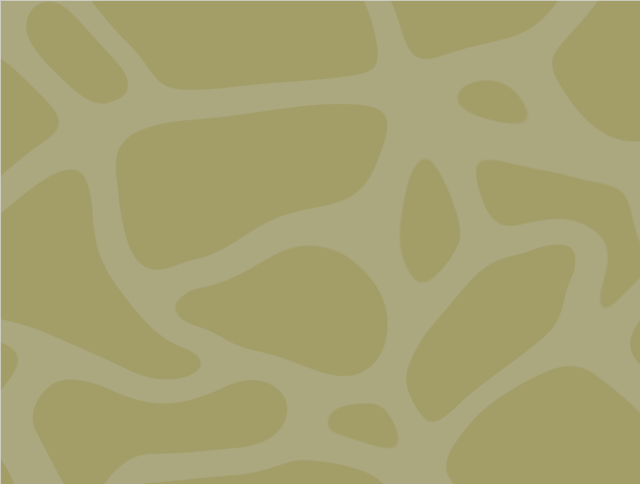
Give the GLSL for this pattern, as a WebGL 1 fragment shader.

```glsl
precision highp float;
// Giraffe-like camouflage: rounded olive blobs parted by paler channels, with a fine light rim.

uniform vec2 u_resolution;

// Sine-free hash: two values in 0..1 per point.
vec2 hash22(vec2 p) {
  vec3 q = fract(p.xyx * vec3(0.1031, 0.1030, 0.0973));
  q += dot(q, q.yzx + 33.33);
  return fract((q.xx + q.yz) * q.zy);
}

// Smooth two-channel value noise in -1..1.
vec2 noise2(vec2 p) {
  vec2 i = floor(p), f = fract(p);
  f = f * f * f * (f * (f * 6.0 - 15.0) + 10.0);
  vec2 low = mix(hash22(i), hash22(i + vec2(1.0, 0.0)), f.x);
  vec2 high = mix(hash22(i + vec2(0.0, 1.0)), hash22(i + 1.0), f.x);
  return 2.0 * mix(low, high, f.y) - 1.0;
}

// Nearest point on the line segment that seeds a cell (xy), and the
// squared distance to it less a weight that makes long seeds fat (z).
vec3 nearestOnSeed(vec2 p, vec2 cell) {
  vec2 shape = hash22(cell + 37.0);
  vec2 center = cell + 0.5 + 0.6 * (hash22(cell) - 0.5);
  float angle = -0.64 + 2.0 * (shape.x - 0.5);
  vec2 axis = vec2(cos(angle), sin(angle));
  float halfLength = 0.1 + 0.55 * shape.y;
  vec2 seed = center + axis * clamp(dot(p - center, axis), -halfLength, halfLength);
  vec2 d = p - seed;
  return vec3(seed, dot(d, d) - 0.3 * shape.y);
}

// Rounded distance from p to the border of its cell.
float borderDistance(vec2 p) {
  vec2 base = floor(p), ownCell = base;
  vec3 own = vec3(p, 100.0);
  for (int y = -2; y <= 2; y++) {
    for (int x = -2; x <= 2; x++) {
      vec2 cell = base + vec2(float(x), float(y));
      vec3 seed = nearestOnSeed(p, cell);
      if (seed.z < own.z) {
        own = seed;
        ownCell = cell;
      }
    }
  }

  // An exponential smooth minimum over all neighbours rounds the corners.
  float sum = 0.0;
  for (int y = -2; y <= 2; y++) {
    for (int x = -2; x <= 2; x++) {
      vec2 cell = base + vec2(float(x), float(y));
      if (distance(cell, ownCell) > 0.5) {
        vec3 seed = nearestOnSeed(p, cell);
        float gap = max(distance(seed.xy, own.xy), 0.1);
        sum += exp(-13.5 * (seed.z - own.z) / (2.0 * gap));
      }
    }
  }
  return -log(max(sum, 1e-6)) / 13.5;
}

void main() {
  // Turned grid, bent by slow noise for curved outlines.
  float scale = 3.1;
  vec2 uv = gl_FragCoord.xy / u_resolution.y;
  vec2 p = mat2(0.8, -0.6, 0.6, 0.8) * uv * scale + vec2(11.3, 24.7);
  p += 0.2 * noise2(p + 5.0);

  float edge = 0.9 * scale / u_resolution.y;
  float blob = smoothstep(-edge, edge, borderDistance(p) - 0.084);

  vec3 channelColor = vec3(0.672, 0.655, 0.495);
  vec3 blobColor = vec3(0.638, 0.615, 0.407);
  vec3 color = mix(channelColor, blobColor, blob);

  // Fine light rim along the left and top sides.
  float rimDistance = min(uv.x, 1.0 - uv.y);
  float rim = clamp((0.0018 - rimDistance) * u_resolution.y + 0.5, 0.0, 1.0);
  gl_FragColor = vec4(mix(color, vec3(0.82, 0.82, 0.79), rim), 1.0);
}
```
